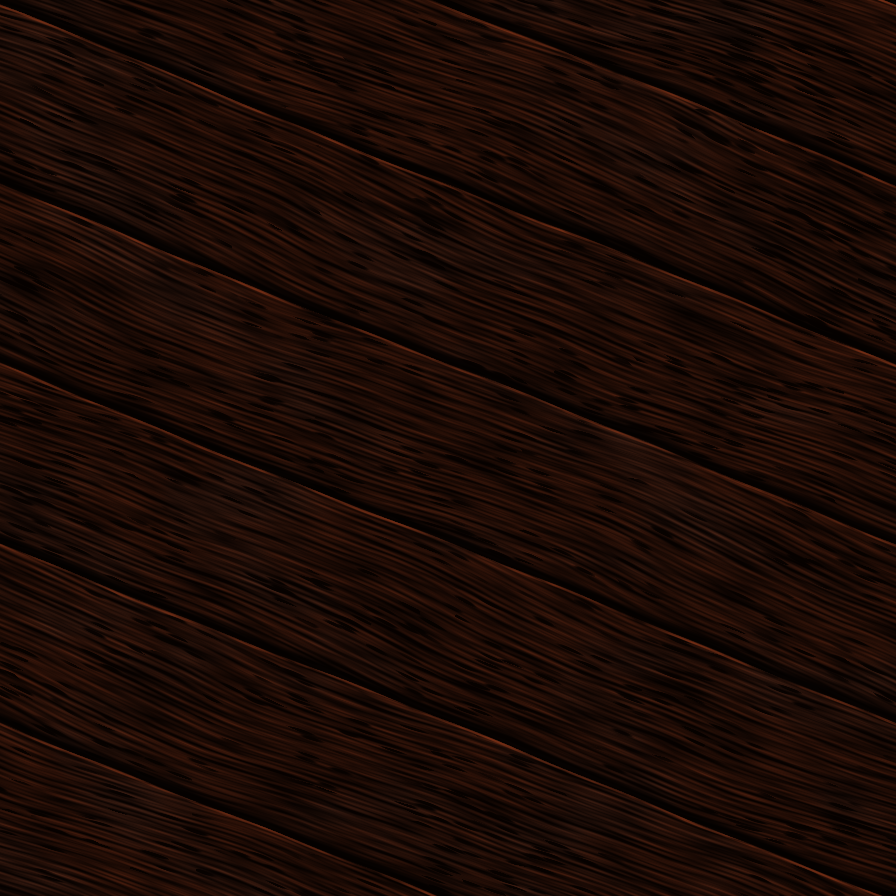
This texture is drawn by a WebGL 2 fragment shader. Its source:

```glsl
#version 300 es
precision highp float;

uniform vec2 u_resolution;
out vec4 fragColor;

// Layout: seams crossing the left edge and the bottom edge
const float SEAMS_DOWN = 5.0;
const float SEAMS_ACROSS = 2.0;
const float SEAM_OFFSET = 0.03;
const float GROOVE_WIDTH = 0.045;  // in plank widths
const float EDGE_WIDTH = 0.008;    // in plank widths

// Grain: cells along the canvas, cells per plank width
const vec2 FIBRE_SCALE = vec2(5.5, 34.0);
const vec2 FINE_SCALE = vec2(13.0, 50.0);
const vec2 PIT_SCALE = vec2(26.0, 38.0);
const float LINES_PER_PLANK = 29.0;
const float GRAIN_CONTRAST = 1.5;
const float LINE_CONTRAST = 0.17;
const float BASE_TONE = 0.42;
const float TONE_GAMMA = 1.25;
const float PATCH_CONTRAST = 0.08;
const float PIT_DEPTH = 0.9;

const vec3 SHADOW = vec3(0.022, 0.005, 0.0);
const vec3 RUST = vec3(0.215, 0.083, 0.037);
const vec3 ASH = vec3(0.205, 0.103, 0.066);
const vec3 EDGE_GLINT = vec3(0.46, 0.18, 0.08);

vec3 hash3(vec2 p) {
  vec3 q = vec3(dot(p, vec2(127.1, 311.7)),
                dot(p, vec2(269.5, 183.3)),
                dot(p, vec2(419.2, 371.9)));
  return fract(sin(q) * 43758.545);
}

// Cellular noise: x = distance to nearest point, y = random value of its cell
vec2 cellular(vec2 p) {
  vec2 cell = floor(p);
  vec2 nearest = vec2(9.0, 0.0);
  for (int j = -1; j <= 1; j++) {
    for (int i = -1; i <= 1; i++) {
      vec2 c = cell + vec2(i, j);
      vec3 h = hash3(c);
      float d = length(c + h.xy - p);
      if (d < nearest.x) nearest = vec2(d, h.z);
    }
  }
  return nearest;
}

// Layered sines, roughly -1 to 1
float waves(vec2 p) {
  float sum = 0.0;
  float amplitude = 0.55;
  for (int i = 0; i < 4; i++) {
    sum += amplitude * sin(p.x + 1.7 * sin(p.y)) * cos(0.8 * p.y + sin(0.6 * p.x));
    p = mat2(0.8, 0.6, -0.6, 0.8) * p * 1.9 + 2.3;
    amplitude *= 0.6;
  }
  return sum;
}

void main() {
  vec2 uv = gl_FragCoord.xy / u_resolution;
  vec2 p = vec2(uv.x, 1.0 - uv.y);

  // Slanted plank coordinates
  vec2 slant = vec2(SEAMS_DOWN, SEAMS_ACROSS);
  float along = dot(p, normalize(slant));
  float across = SEAMS_DOWN * p.y - SEAMS_ACROSS * p.x - SEAM_OFFSET;
  across += 0.007 * sin(along * 9.0 + 1.0) + 0.003 * sin(along * 37.0 + across);
  float plank = floor(across);
  float f = across - plank;
  float pixel = length(slant) / min(u_resolution.x, u_resolution.y);

  // Gently wavering grain, shifted on every plank
  float bend = 0.05 * sin(along * 6.0 + plank * 2.4 + f)
             + 0.012 * sin(along * 17.0 + plank * 4.1 + f * 4.0);
  vec2 grain = vec2(along + plank * 7.31, across + bend);
  float fibre = 1.0 - cellular(grain * FIBRE_SCALE).x;
  float fine = 1.0 - cellular(grain * FINE_SCALE + 40.0).x;
  float lines = sin(6.2832 * LINES_PER_PLANK * grain.y
                    + 2.5 * waves(grain * vec2(9.0, 14.0)));
  float patches = waves(vec2(along * 7.0 + plank * 1.3, across * 2.2));
  float tone = BASE_TONE + GRAIN_CONTRAST * (0.5 * fibre + 0.5 * fine - 0.5);
  tone += LINE_CONTRAST * lines + PATCH_CONTRAST * patches;

  // Short thin pits, gathered in clusters
  vec2 pit = cellular(grain * PIT_SCALE + 90.0);
  float cluster = waves(vec2(along * 9.0 + plank * 2.7, across * 3.0) + 5.0);
  float pitMask = (1.0 - smoothstep(0.25, 0.5, pit.x + 0.3 * (fine - 0.5)))
                * smoothstep(0.76, 0.86, pit.y + 0.25 * cluster);
  tone *= 1.0 - PIT_DEPTH * pitMask;

  // Shading toward the plank edges
  tone += 0.12 * exp(-f * 14.0);
  tone *= 1.0 - 0.3 * smoothstep(0.86, 1.0, f);
  tone = min(pow(max(tone, 0.0), TONE_GAMMA), 1.5);

  float ashAmount = 0.75 * smoothstep(-0.2, 0.8, waves(vec2(along * 11.0, across * 4.0) + 11.0));
  vec3 color = mix(SHADOW, mix(RUST, ASH, ashAmount), tone);

  // Groove above each plank and the worn glint on its upper edge
  float seam = f - step(0.5, f);
  float groove = smoothstep(-GROOVE_WIDTH - 0.02, -GROOVE_WIDTH + 0.02, seam + 0.02 * (fibre - 0.5))
               * (1.0 - smoothstep(-pixel, pixel, seam));
  color = mix(color, SHADOW * 0.5, 0.9 * groove);
  float glintWidth = max(EDGE_WIDTH, 0.8 * pixel);
  float glint = 1.0 - smoothstep(0.2 * glintWidth, 1.4 * glintWidth, abs(seam - EDGE_WIDTH));
  float wear = 0.42 + 0.5 * waves(vec2(along * 31.0, plank * 3.7)) + 0.7 * (fine - 0.5);
  color = mix(color, EDGE_GLINT, glint * clamp(wear, 0.05, 0.95));

  fragColor = vec4(max(color, 0.0), 1.0);
}
```
